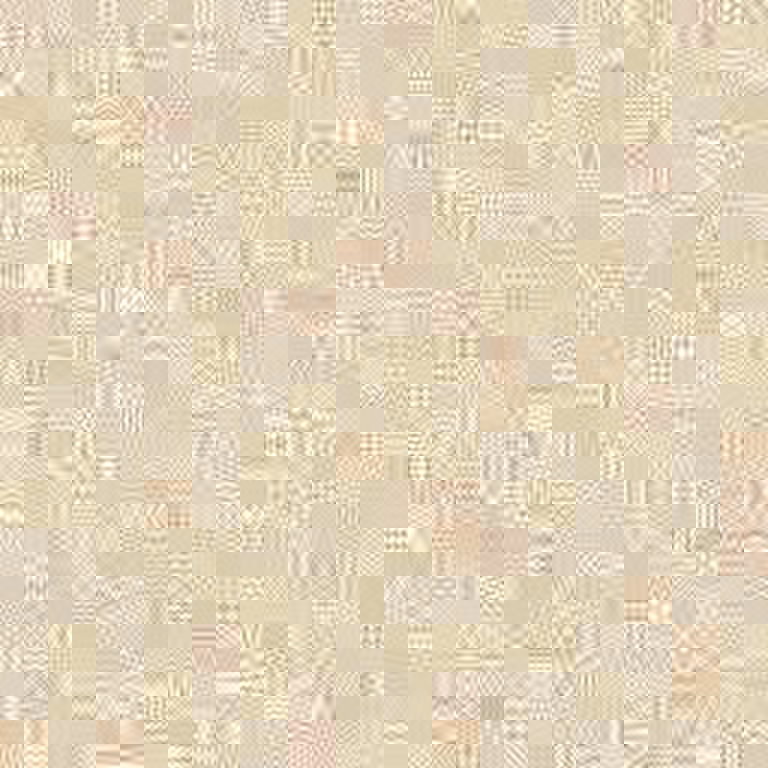
Give the GLSL for this pattern, as a Shadertoy shader.

```glsl
const float PI = 3.14159265;
const float GRAIN_TILES = 32.0;    // small tiles across, each with its own weave
const float TINT_TILES = 16.0;     // larger tiles across, each with its own hue
const int WAVES = 5;               // gratings summed in one small tile
const float MAX_HALF_WAVES = 7.0;  // finest grating, in half periods per tile
const float WAVE_HEIGHT = 0.050;
const float TONE_SPREAD = 0.045;
const float QUIET_DARKENING = 0.025;
const int SUBSAMPLES = 2;          // edge smoothing, per axis

const vec3 BASE = vec3(0.895, 0.835, 0.735);
const vec3 YELLOW_SHIFT = vec3(-0.004, 0.002, -0.034);
const vec3 GREY_SHIFT = vec3(-0.008, -0.002, 0.030);
const vec3 PINK_SHIFT = vec3(0.018, -0.026, -0.022);

// Integer mixing hash: three values in 0..1 per cell and salt
vec3 hash3(vec2 cell, int salt) {
    uvec3 v = uvec3(ivec3(ivec2(cell), salt)) * 1664525u + 1013904223u;
    v.x += v.y * v.z;
    v.y += v.z * v.x;
    v.z += v.x * v.y;
    v ^= v >> 16u;
    v.x += v.y * v.z;
    v.y += v.z * v.x;
    v.z += v.x * v.y;
    return vec3(v >> 8u) / 16777216.0;
}

// Product of cosines with whole half-wave counts along each axis
float grating(vec2 local, vec2 halfWaves) {
    vec2 c = cos(PI * halfWaves * local);
    return c.x * c.y;
}

// Brightness of the fine weave, around zero
float grain(vec2 uv) {
    vec2 p = uv * GRAIN_TILES;
    vec2 cell = floor(p);
    vec2 local = p - cell;
    vec3 character = hash3(cell, 0);
    float contrast = mix(0.12, 1.15, smoothstep(0.02, 0.6, character.x));

    float waves = 0.0;
    for (int i = 1; i <= WAVES; i++) {
        vec3 h = hash3(cell, i);
        vec2 halfWaves = floor(h.xy * (MAX_HALF_WAVES + 1.0));
        float height = (h.z * 2.0 - 1.0) * 1.5;
        waves += height * grating(local, halfWaves);
    }
    float tone = (character.y - 0.5) * TONE_SPREAD;
    return tone + (contrast - 0.9) * QUIET_DARKENING + contrast * WAVE_HEIGHT * waves;
}

// Hue offset of the larger tiles, with a soft drift inside some of them
vec3 tint(vec2 uv) {
    vec2 p = uv * TINT_TILES;
    vec2 cell = floor(p);
    vec3 h = hash3(cell, 31);
    vec3 drift = hash3(cell, 32);
    float sway = (drift.z - 0.5) * grating(p - cell, floor(drift.xy * 3.0));

    vec3 shift = mix(GREY_SHIFT, YELLOW_SHIFT, clamp(h.x + 0.5 * sway, 0.0, 1.0));

    // Pink tiles are rare, and gather towards the lower right
    vec2 center = (cell + 0.5) / TINT_TILES;
    float threshold = mix(0.9, 0.55, center.x * (1.0 - center.y));
    float pink = smoothstep(threshold - 0.08, threshold + 0.08, h.y);
    return shift + PINK_SHIFT * pink * (0.8 + sway);
}

void mainImage(out vec4 fragColor, in vec2 fragCoord) {
    vec3 sum = vec3(0.0);
    for (int j = 0; j < SUBSAMPLES; j++) {
        for (int i = 0; i < SUBSAMPLES; i++) {
            vec2 offset = (vec2(i, j) + 0.5) / float(SUBSAMPLES) - 0.5;
            vec2 uv = (fragCoord + offset) / iResolution.xy;
            sum += BASE + grain(uv) + tint(uv);
        }
    }
    vec3 color = sum / float(SUBSAMPLES * SUBSAMPLES);
    fragColor = vec4(clamp(color, 0.0, 1.0), 1.0);
}
```
